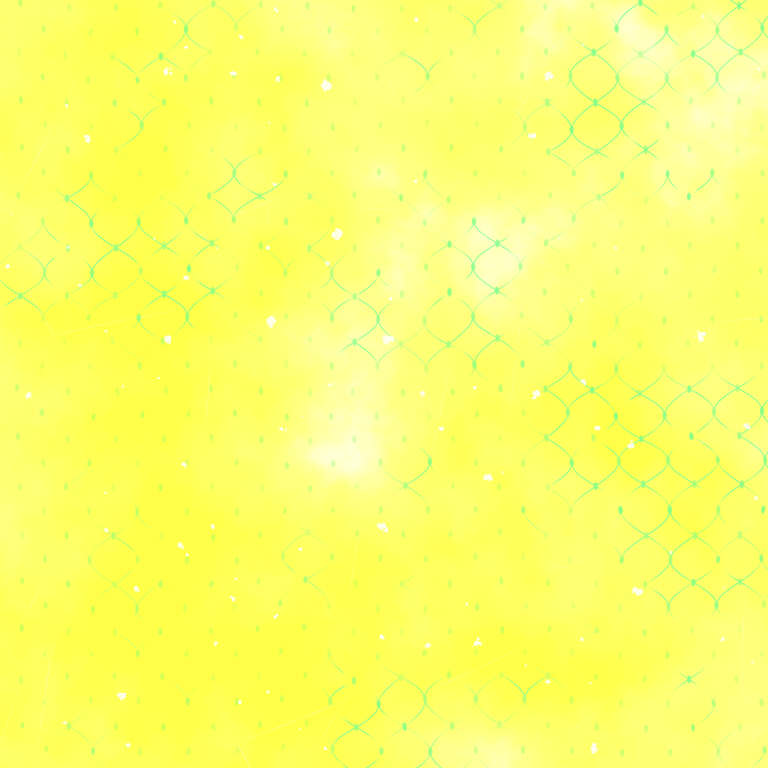
A Shadertoy shader for this pattern:

```glsl
// Worn chicken-wire mesh, 16 by 16 cells, faded into a cloudy yellow sheet.
// Two mirrored families of cosine waves make the wires; noise wears them away,
// then hashed flecks and scratches are laid on top.

const float PI = 3.14159265;
const float CELLS = 16.0;
const vec2 MESH_OFFSET = vec2(0.40, 0.375);
const int SCRATCHES = 44;

const vec3 WIRE_COLOR = vec3(0.42, 1.0, 0.62);
const vec3 KNOT_COLOR = vec3(0.48, 1.0, 0.40);
const vec3 FLECK_COLOR = vec3(1.0, 1.0, 0.96);

float hash(vec2 p) {
    return fract(sin(dot(p, vec2(127.1, 311.7))) * 43758.5453);
}

vec2 hash2(vec2 p) {
    return vec2(hash(p), hash(p + 41.3));
}

float noise(vec2 p) {
    vec2 i = floor(p), f = fract(p);
    f = f * f * (3.0 - 2.0 * f);
    float low = mix(hash(i), hash(i + vec2(1, 0)), f.x);
    float high = mix(hash(i + vec2(0, 1)), hash(i + vec2(1, 1)), f.x);
    return mix(low, high, f.y);
}

float fbm(vec2 p) {
    float sum = 0.0, weight = 0.5, total = 0.0;
    for (int i = 0; i < 7; i++) {
        sum += weight * noise(p);
        total += weight;
        p = mat2(0.8, 0.6, -0.6, 0.8) * p * 2.03 + 7.7;
        weight *= 0.56;
    }
    return sum / total;
}

// Antialiased coverage of a shape reaching out to the given radius
float coverage(float dist, float radius, float pixel) {
    return 1.0 - smoothstep(radius - 0.75 * pixel, radius + 0.75 * pixel, dist);
}

// Distance to the waves, vertical at the cell sides and crossing at the tips
float wireDistance(vec2 p) {
    float wave = 0.5 * cos(PI * p.y);
    float slope = 0.5 * PI * sin(PI * p.y);
    vec2 gap = abs(fract(p.x + vec2(wave, -wave) + 0.5) - 0.5);
    return min(gap.x, gap.y) / sqrt(1.0 + slope * slope);
}

// Upright twist at the lattice point nearest to p, with its own strength
float knot(vec2 p, vec2 origin, float pixel) {
    vec2 id = floor(p - origin + 0.5);
    vec2 local = p - origin - id;
    float dist = length(local * vec2(1.0, 0.55));
    return coverage(dist, 0.042, pixel) * mix(0.35, 1.0, hash(id + origin * 9.0));
}

// Ragged chips, at most one in each cell of a hashed grid
float flecks(vec2 uv, float grid, float chance, float size, float pixel) {
    vec2 id = floor(uv * grid);
    vec2 local = fract(uv * grid) - mix(vec2(0.25), vec2(0.75), hash2(id + grid));
    float radius = size * mix(0.35, 1.0, hash(id + 5.9));
    float ragged = (noise(uv * 260.0) - 0.5) * 1.5 * radius;
    float dist = length(local / grid) + ragged;
    return step(hash(id + 17.2), chance) * coverage(dist, radius, pixel);
}

// Hairline with a tapered end, faded unevenly along its length
float scratch(vec2 uv, float seed, float pixel) {
    vec2 center = hash2(vec2(seed, 2.7));
    float angle = PI * hash(vec2(seed, 8.1));
    float halfLength = mix(0.02, 0.12, hash(vec2(seed, 4.4)));
    vec2 dir = vec2(cos(angle), sin(angle));
    vec2 q = uv - center;
    float along = dot(q, dir);
    float bend = 0.5 * along * along * (hash(vec2(seed, 6.6)) - 0.5);
    float across = abs(dot(q, vec2(-dir.y, dir.x)) + bend);
    float taper = 1.0 - smoothstep(0.3, 1.0, abs(along) / halfLength);
    float fade = mix(0.3, 1.0, noise(vec2(along * 60.0, seed)));
    return coverage(across, 0.0006, pixel) * taper * fade * hash(vec2(seed, 3.3));
}

void mainImage(out vec4 fragColor, in vec2 fragCoord) {
    float pixel = 1.0 / iResolution.y;
    vec2 uv = fragCoord * pixel;

    // Clouded yellow sheet
    float cloud = fbm(uv * 4.5 + 3.1);
    float blue = 0.425 + 0.65 * (cloud - 0.5) + 0.2 * smoothstep(0.62, 0.85, cloud);
    vec3 color = vec3(1.0, 1.0, max(blue, 0.29));

    // Mesh, slightly bent, surviving only in patches
    vec2 p = uv * CELLS - MESH_OFFSET;
    p += 0.16 * (vec2(noise(p * 0.7), noise(p * 0.7 + 31.0)) - 0.5);
    float meshPixel = CELLS * pixel;
    float patches = 0.5 * noise(p * 0.3 + 12.0) + 0.5 * noise(p * 0.85 + 50.0);
    float intact = smoothstep(0.52, 0.70, patches);
    float wear = smoothstep(0.2, 0.6, noise(p * 2.3 + 80.0));
    float wire = coverage(wireDistance(p), 0.0125, meshPixel) * intact * wear;
    float knots = max(knot(p, vec2(0.0, 0.5), meshPixel), knot(p, vec2(0.5, 0.0), meshPixel));
    color = mix(color, KNOT_COLOR, knots * mix(0.36, 0.6, intact));
    color = mix(color, WIRE_COLOR, max(wire * 0.72, knots * intact * 0.6));

    // Scratches and chips
    float scratched = 0.0;
    for (int i = 0; i < SCRATCHES; i++)
        scratched = max(scratched, scratch(uv, float(i) + 1.0, pixel));
    float chips = max(flecks(uv, 15.0, 0.2, 0.006, pixel), flecks(uv, 27.0, 0.08, 0.003, pixel));
    color = mix(color, FLECK_COLOR, max(0.45 * scratched, 0.9 * chips));

    fragColor = vec4(color, 1.0);
}
```
